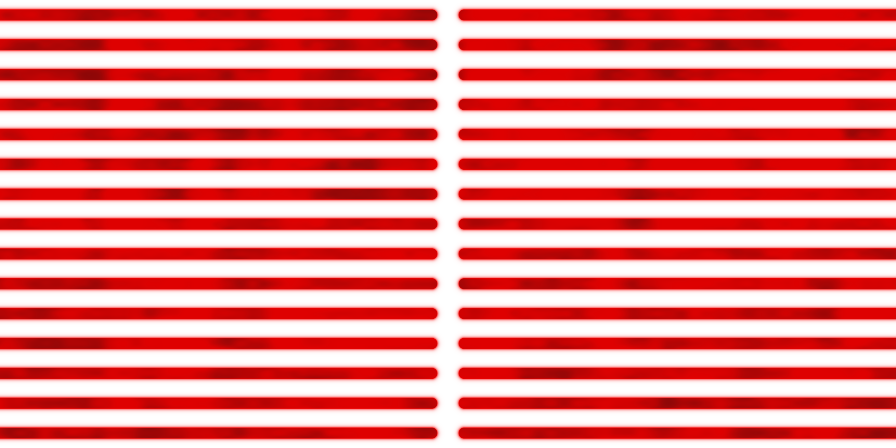
Write a WebGL 1 fragment shader that draws this pattern.

```glsl
precision highp float;
// Fifteen rows of worn red bars with round ends, a centre gap and a soft pink glow.

uniform vec2 u_resolution;

float hash(vec2 p) {
    return fract(sin(dot(p, vec2(127.1, 311.7))) * 43758.5453);
}

float valueNoise(vec2 p) {
    vec2 cell = floor(p);
    vec2 f = fract(p);
    f = f * f * (3.0 - 2.0 * f);
    float low = mix(hash(cell), hash(cell + vec2(1.0, 0.0)), f.x);
    float high = mix(hash(cell + vec2(0.0, 1.0)), hash(cell + vec2(1.0, 1.0)), f.x);
    return mix(low, high, f.y);
}

// Blotches that partly persist from row to row
float wear(vec2 p) {
    float columns = valueNoise(vec2(p.x * 1.1, p.y * 0.22) + 40.0);
    float patches = valueNoise(p * vec2(0.65, 1.3) + 73.0);
    float grain = valueNoise(p * vec2(2.3, 4.0) + 19.0);
    return 0.45 * columns + 0.35 * patches + 0.2 * grain;
}

// Distance to a bar that runs from the centre gap past the canvas edge
float barDistance(vec2 p) {
    float radius = 0.175;
    float beyondEnd = max(0.365 + radius - abs(p.x), 0.0);
    return length(vec2(beyondEnd, fract(p.y) - 0.5)) - radius;
}

void main() {
    // One unit is the height of a row; x is measured from the centre
    float unitsPerPixel = 15.0 / u_resolution.y;
    vec2 p = (gl_FragCoord.xy - vec2(0.5 * u_resolution.x, 0.0)) * unitsPerPixel;
    float d = barDistance(p);

    // Glow on white
    float glow = exp(-max(d, 0.0) / 0.043);
    vec3 color = mix(vec3(1.0), vec3(0.97, 0.0, 0.0), glow);

    // Bar with dark wear
    float dark = smoothstep(0.3, 0.95, wear(p));
    vec3 red = mix(vec3(0.87, 0.005, 0.005), vec3(0.55, 0.03, 0.03), dark);
    float bar = 1.0 - smoothstep(-0.5 * unitsPerPixel, 0.5 * unitsPerPixel, d);
    color = mix(color, red, bar);

    gl_FragColor = vec4(color, 1.0);
}
```
